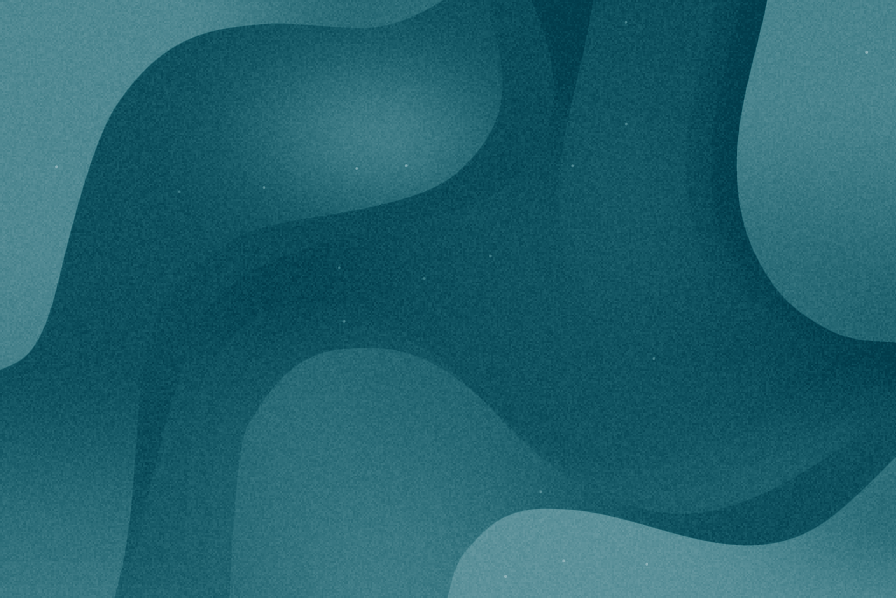
Write a WebGL 2 fragment shader that draws this background.

```glsl
#version 300 es
precision highp float;
// Overlapping teal waves with soft inner glows, film grain and sparse specks.
// Each wave edge is a chain of cubic segments; layers are stacked as tones
// from dark to pale, and a single colour ramp tints the result.

uniform vec2 u_resolution;
out vec4 fragColor;

const vec3 DEEP_TEAL = vec3(0.008, 0.235, 0.295);
const vec3 PALE_TEAL = vec3(0.44, 0.62, 0.65);

float hash(vec2 p) {
    vec3 q = fract(p.xyx * vec3(0.1031, 0.1030, 0.0973));
    q += dot(q, q.yzx + 33.33);
    return fract((q.x + q.y) * q.z);
}

// Cubic segment between knots stored as (position, value, slope).
float segment(float t, vec3 a, vec3 b) {
    float h = b.x - a.x;
    float s = clamp((t - a.x) / h, 0.0, 1.0);
    return mix(a.y, b.y, s * s * (3.0 - 2.0 * s))
         + h * s * (1.0 - s) * (a.z * (1.0 - s) - b.z * s);
}

// Smooth curve through six knots, held constant beyond both ends.
float curve(float t, vec3 a, vec3 b, vec3 c, vec3 d, vec3 e, vec3 f) {
    return segment(t, a, b) + segment(t, b, c) + segment(t, c, d)
         + segment(t, d, e) + segment(t, e, f) - b.y - c.y - d.y - e.y;
}

// Antialiased coverage of the positive side of a field.
float cover(float field) {
    return clamp(0.5 + field / max(fwidth(field), 1e-5), 0.0, 1.0);
}

float glow(vec2 p, vec2 centre, vec2 radius) {
    vec2 d = (p - centre) / radius;
    return exp(-dot(d, d));
}

// Wave edges: x as a function of y, or y as a function of x.
float rightLobe(float y) {
    return curve(y, vec3(0.0, 1.283, -0.2), vec3(0.273, 1.232, 0.0), vec3(0.439, 1.27, 0.55),
                 vec3(0.547, 1.377, 1.8), vec3(0.568, 1.436, 5.0), vec3(0.574, 1.514, 13.0));
}

float lowerHill(float x) {
    return curve(x, vec3(0.383, 1.016, -22.0), vec3(0.426, 0.693, -1.7), vec3(0.625, 0.582, 0.0),
                 vec3(0.84, 0.703, 1.1), vec3(1.094, 0.855, 0.2), vec3(1.5, 0.684, -0.7));
}

float waveTone(vec2 p) {
    // Dark valley
    float tone = 0.23 - 0.21 * glow(p, vec2(0.96, 0.04), vec2(0.14, 0.2))
               - 0.18 * glow(p, vec2(1.5, 0.6), vec2(0.22, 0.11))
               - 0.13 * glow(p, vec2(0.45, 0.46), vec2(0.24, 0.16))
               + 0.12 * glow(p, vec2(0.33, 0.98), vec2(0.2, 0.25))
               + 0.07 * glow(p, vec2(1.2, 0.82), vec2(0.25, 0.1));

    // Broad fold on the right and its darker nested bands
    float foldLeft = curve(p.y, vec3(0.0, 0.992, -0.15), vec3(0.215, 0.947, -0.2),
        vec3(0.322, 0.934, 0.0), vec3(0.47, 0.957, 0.45), vec3(0.566, 1.016, 1.2), vec3(0.621, 1.191, 8.0));
    float foldBase = 0.621 - 1.72 * pow(max(p.x - 1.191, 0.0), 2.0);
    float foldTone = 0.18 + 0.1 * glow(p, vec2(1.04, 0.34), vec2(0.16, 0.25))
                   - 0.06 * glow(p, vec2(1.4, 0.58), vec2(0.15));
    tone = mix(tone, foldTone, cover(p.x - foldLeft) * cover(foldBase - p.y));
    float lobe = p.x - rightLobe(p.y);
    float bandFade = 1.0 - smoothstep(0.3, 0.56, p.y);
    for (int i = 1; i <= 2; i++)
        tone -= 0.05 * bandFade * cover(lobe + 0.043 * float(i));
    tone -= 0.06 * smoothstep(-0.09, 0.0, lobe) * (1.0 - smoothstep(0.56, 0.66, p.y));

    // Double S-shaped ribbon
    float outerRibbon = curve(p.y, vec3(0.0, 0.889, 0.4), vec3(0.254, 0.898, -0.6),
        vec3(0.361, 0.732, -3.5), vec3(0.439, 0.449, -2.0), vec3(0.625, 0.303, -0.35), vec3(1.0, 0.205, -0.3));
    float outerTone = 0.17 + 0.14 * smoothstep(0.7, 1.0, p.y);
    tone = mix(tone, outerTone, cover(outerRibbon - p.x));
    float innerRibbon = curve(p.y, vec3(0.0, 0.811, 0.3), vec3(0.273, 0.781, -1.0),
        vec3(0.363, 0.527, -6.5), vec3(0.43, 0.352, -1.4), vec3(0.664, 0.234, -0.1), vec3(1.0, 0.191, -0.3));
    float innerTone = 0.2 + 0.4 * glow(p, vec2(0.6, 0.22), vec2(0.2, 0.14))
                    + 0.13 * glow(p, vec2(0.74, 0.26), vec2(0.15))
                    + 0.36 * smoothstep(0.58, 0.97, p.y);
    tone = mix(tone, innerTone, cover(innerRibbon - p.x));

    // Pale upper left field
    float upperEdge = curve(p.x, vec3(0.0, 0.619, -0.5), vec3(0.098, 0.469, -4.2),
        vec3(0.195, 0.176, -1.5), vec3(0.43, 0.041, -0.1), vec3(0.605, 0.047, 0.0), vec3(0.748, -0.004, -0.65));
    float upperTone = 0.78 - 0.3 * smoothstep(0.28, 0.6, p.x) - 0.08 * smoothstep(0.4, 0.62, p.y);
    tone = mix(tone, upperTone, cover(upperEdge - p.y));

    // Lower hill with faint outer contours
    for (int i = 1; i <= 2; i++) {
        float offset = 0.038 * float(i);
        tone += 0.025 * cover(p.y + offset - lowerHill(p.x + offset));
    }
    float hillTone = 0.4 + 0.25 * glow(p, vec2(0.66, 1.0), vec2(0.28, 0.24))
                   + 0.06 * glow(p, vec2(0.5, 0.7), vec2(0.15)) - 0.2 * smoothstep(0.72, 1.2, p.x);
    tone = mix(tone, hillTone, cover(p.y - lowerHill(p.x)));

    // Pale lower right wave
    float lowerEdge = curve(p.x, vec3(0.744, 1.025, -6.0), vec3(0.791, 0.908, -1.2),
        vec3(0.947, 0.852, 0.05), vec3(1.25, 0.912, 0.0), vec3(1.387, 0.867, -0.75), vec3(1.5, 0.762, -1.0));
    float lowerTone = 0.87 - 0.38 * glow(p, vec2(1.5, 0.84), vec2(0.22, 0.16));
    tone = mix(tone, lowerTone, cover(p.y - lowerEdge));

    // Pale right lobe
    float lobeTone = 0.73 - 0.24 * smoothstep(0.15, 0.48, p.y)
                   - 0.1 * glow(p, vec2(1.5, 0.55), vec2(0.12, 0.1));
    return mix(tone, lobeTone, cover(lobe));
}

// One small dot in some cells of a jittered grid.
float specks(vec2 p, float scale) {
    vec2 cell = floor(p * scale);
    vec2 centre = 0.2 + 0.6 * vec2(hash(cell + 17.0), hash(cell + 53.0));
    float d = length(fract(p * scale) - centre) / scale;
    return step(0.8, hash(cell + 91.0)) * (1.0 - smoothstep(0.001, 0.0034, d));
}

void main() {
    // Unit height, with y measured downward from the top edge
    vec2 p = vec2(gl_FragCoord.x, u_resolution.y - gl_FragCoord.y) / u_resolution.y;
    float tone = waveTone(p);
    vec2 grainCell = floor(p * 342.0);
    float grain = hash(grainCell) + hash(grainCell + 211.0) - 1.0;
    tone += grain * 0.15 * (1.0 - 0.5 * tone);
    tone = clamp(tone + 0.5 * specks(p, 8.0), 0.0, 1.2);
    fragColor = vec4(mix(DEEP_TEAL, PALE_TEAL, vec3(pow(tone, 1.4), tone, tone)), 1.0);
}
```
